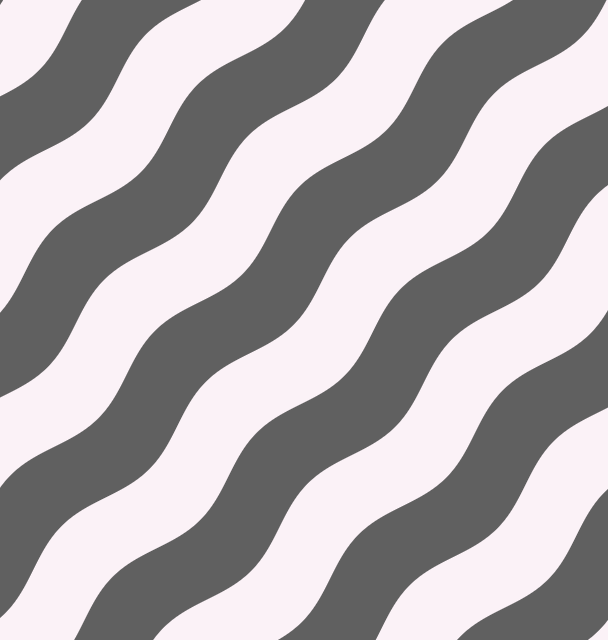
Give the GLSL for this pattern, as a WebGL 2 fragment shader.

```glsl
#version 300 es
precision highp float;
// Even diagonal stripes, rising to the right, bent by a gentle cosine wave.
// The plane is turned by 45 degrees, each stripe is displaced along its
// length, and a signed distance to the stripe edge gives smooth borders.

uniform vec2 u_resolution;
out vec4 fragColor;

const float TAU = 6.2831853;
const vec3 PALE_PINK = vec3(0.984, 0.949, 0.969);
const vec3 DARK_GREY = vec3(0.376);

// Lengths in units of the canvas height
const float STRIPE_PERIOD = 0.225;   // one dark and one pale stripe
const float STRIPE_OFFSET = -0.00875;
const float WAVE_LENGTH = 0.3186;
const float WAVE_HEIGHT = 0.017;
const float WAVE_CREST = -0.035;

// x runs along the stripes, y across them, from the top left corner
vec2 diagonalFrame(vec2 p) {
    vec2 q = vec2(p.x, 1.0 - p.y);
    return vec2(q.x - q.y, q.x + q.y) * sqrt(0.5);
}

// Signed distance to the nearest dark stripe, negative inside it
float wavyStripe(vec2 q, float period, float waveLength, float waveHeight) {
    float angle = TAU * q.x / waveLength;
    float across = q.y - waveHeight * cos(angle);
    float slope = waveHeight * TAU / waveLength * sin(angle);
    float fromCentre = abs(fract(across / period - 0.25) - 0.5);
    return (fromCentre - 0.25) * period / length(vec2(1.0, slope));
}

// Coverage of a shape over about one pixel
float coverage(float distance, float pixel) {
    return clamp(0.5 - distance / pixel, 0.0, 1.0);
}

void main() {
    vec2 p = gl_FragCoord.xy / u_resolution.y;
    float pixel = 1.0 / u_resolution.y;

    vec2 q = diagonalFrame(p) - vec2(WAVE_CREST, STRIPE_OFFSET);
    float stripe = wavyStripe(q, STRIPE_PERIOD, WAVE_LENGTH, WAVE_HEIGHT);

    fragColor = vec4(mix(PALE_PINK, DARK_GREY, coverage(stripe, pixel)), 1.0);
}
```
